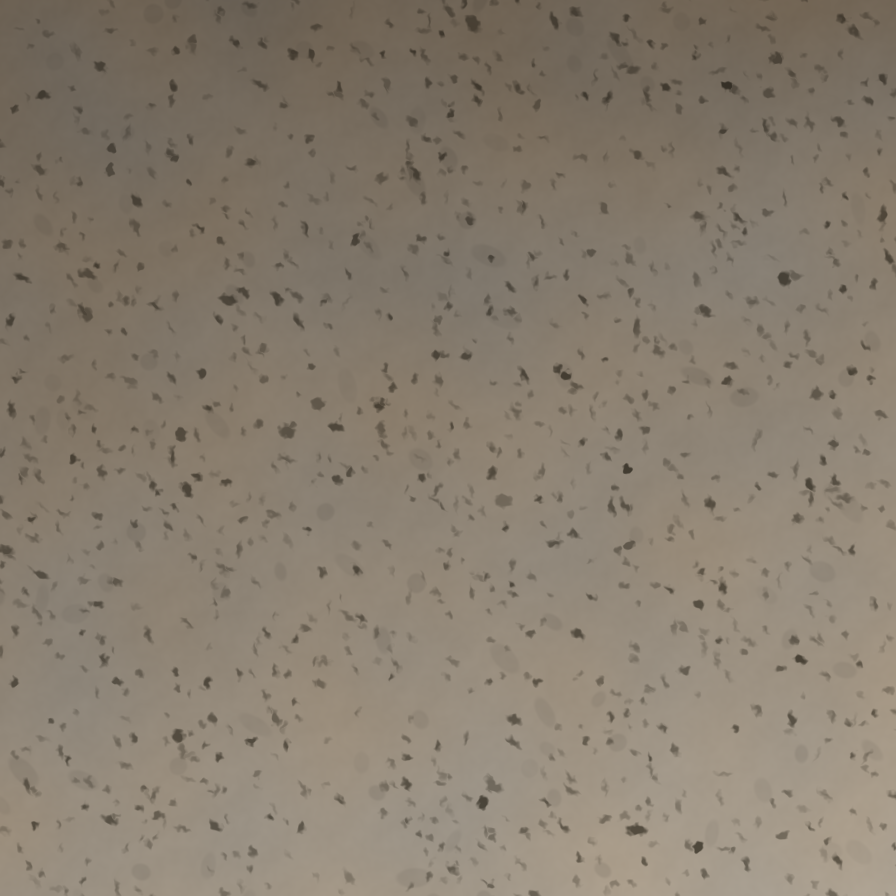
Write a WebGL 2 fragment shader that draws this texture.

```glsl
#version 300 es
precision highp float;

uniform vec2 u_resolution;
out vec4 fragColor;

vec3 hash3(vec2 p) {
    vec3 q = fract(p.xyx * vec3(0.1031, 0.1030, 0.0973));
    q += dot(q, q.yxz + 33.33);
    return fract((q.xxy + q.yzz) * q.zyx);
}

vec2 gradientAt(vec2 cell) {
    float angle = 6.2832 * hash3(cell + 71.0).x;
    return vec2(cos(angle), sin(angle));
}

float gradientNoise(vec2 p) {
    vec2 i = floor(p), f = fract(p);
    vec2 u = f * f * f * (f * (f * 6.0 - 15.0) + 10.0);
    float a = dot(gradientAt(i), f);
    float b = dot(gradientAt(i + vec2(1, 0)), f - vec2(1, 0));
    float c = dot(gradientAt(i + vec2(0, 1)), f - vec2(0, 1));
    float d = dot(gradientAt(i + vec2(1, 1)), f - vec2(1, 1));
    return mix(mix(a, b, u.x), mix(c, d, u.x), u.y);
}

// Scattered soft ellipses, mostly leaning down to the right
float specks(vec2 p, float cells, float share, vec2 radius, float strength, float seed) {
    vec2 home = floor(p * cells);
    float ink = 0.0;
    for (int y = -1; y <= 1; y++) {
        for (int x = -1; x <= 1; x++) {
            vec2 cell = home + vec2(x, y);
            vec3 place = hash3(cell + seed);
            vec3 form = hash3(cell + seed + 137.0);
            vec2 center = (cell + place.xy) / cells;
            float density = share + 0.55 * gradientNoise(center * 7.0 + 3.0);
            if (place.z > density) continue;

            float angle = -0.95 + 1.5 * (form.x - 0.5) + 1.1 * (form.y - 0.5);
            vec2 along = vec2(cos(angle), sin(angle));
            vec2 d = p - center;
            vec2 local = vec2(dot(d, along), dot(d, vec2(-along.y, along.x)));
            vec2 size = radius * vec2(mix(0.6, 1.4, form.z * form.z), mix(0.75, 1.25, form.y));
            float edge = (length(local / size) - 1.0) * size.y;
            float tone = strength * mix(0.4, 1.0, fract(form.x * 7.0 + form.z * 3.0));
            ink = max(ink, tone * (1.0 - smoothstep(-0.0022, 0.0018, edge)));
        }
    }
    return ink;
}

void main() {
    vec2 uv = gl_FragCoord.xy / u_resolution;
    vec2 p = gl_FragCoord.xy / min(u_resolution.x, u_resolution.y);

    // Light falling off toward the upper left and the top edge
    float light = 0.8 * (1.0 - uv.y) + 0.3 * uv.x - 0.05;
    light -= 0.2 * uv.x * smoothstep(0.72, 1.0, uv.y);
    vec3 color = mix(vec3(0.43, 0.388, 0.335), vec3(0.665, 0.622, 0.56), light);

    // Cloudy stains and faint tints
    vec2 slanted = vec2(p.x + p.y, 1.7 * (p.x - p.y));
    color += 0.018 * gradientNoise(p * 5.0) + 0.012 * gradientNoise(slanted * 17.0);
    color += vec3(0.022, 0.002, -0.02) * gradientNoise(p * 6.5 + 19.0);
    color += 0.008 * gradientNoise(p * 110.0);

    // Ragged outlines come from bending the plane
    vec2 bent = p + 0.0045 * vec2(gradientNoise(p * 95.0), gradientNoise(p * 95.0 + 40.0));
    bent += 0.003 * vec2(gradientNoise(p * 190.0 + 11.0), gradientNoise(p * 190.0 + 63.0));

    // Fine faint flecks, common grains and a few dark blots
    float ink = specks(bent, 42.0, 0.42, vec2(0.0058, 0.0026), 0.48, 211.0);
    ink = max(ink, specks(bent, 29.0, 0.56, vec2(0.0066, 0.0036), 0.82, 503.0));
    ink = max(ink, specks(bent, 11.0, 0.30, vec2(0.0078, 0.0056), 0.98, 809.0));
    float halo = specks(p, 15.0, 0.35, vec2(0.016, 0.009), 0.07, 947.0);

    color *= 1.0 - halo;
    color *= 1.0 - ink * vec3(0.56, 0.57, 0.61);
    fragColor = vec4(color, 1.0);
}
```
